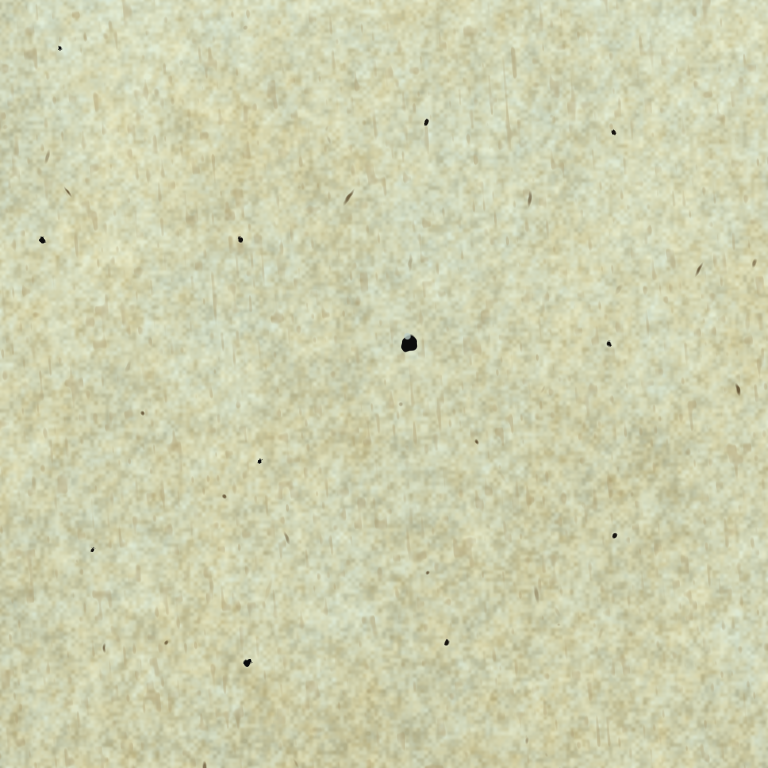
A Shadertoy shader for this texture:

```glsl
#define GRAIN_CELLS 200.0
#define GRAIN_CONTRAST 0.85
#define WARMTH 0.11
#define STREAK_STRENGTH 0.38
#define SPECK_COUNT 12
#define FLECK_COUNT 42
#define SPECK_RADIUS 0.0030
#define LARGE_SPECK_GAIN 0.0075
#define EDGE_SOFTNESS 0.0013

const vec3 SHADE = vec3(0.70, 0.69, 0.54);
const vec3 PAPER = vec3(0.815, 0.822, 0.686);
const vec3 LIGHT = vec3(0.895, 0.92, 0.81);
const vec3 TAN = vec3(0.67, 0.60, 0.43);
const vec3 BROWN = vec3(0.30, 0.22, 0.11);
const vec3 INK = vec3(0.03, 0.035, 0.045);
const vec3 GLINT = vec3(0.74, 0.81, 0.78);

vec3 hash3(vec2 p) {
    vec3 q = fract(p.xyx * vec3(0.1031, 0.1030, 0.0973));
    q += dot(q, q.yxz + 33.33);
    return fract((q.xxy + q.yzz) * q.zyx);
}

// Three independent channels of smooth value noise
vec3 noise3(vec2 p) {
    vec2 cell = floor(p);
    vec2 f = fract(p);
    f = f * f * (3.0 - 2.0 * f);
    vec3 low = mix(hash3(cell), hash3(cell + vec2(1, 0)), f.x);
    vec3 high = mix(hash3(cell + vec2(0, 1)), hash3(cell + vec2(1, 1)), f.x);
    return mix(low, high, f.y);
}

vec2 rotate(vec2 p, float angle) {
    float c = cos(angle), s = sin(angle);
    return vec2(c * p.x - s * p.y, s * p.x + c * p.y);
}

// Mottled paper: fine grain, soft clouds, and a paler upper side
vec3 paperColor(vec2 uv) {
    vec3 fine = noise3(uv * GRAIN_CELLS) - 0.5;
    vec3 medium = noise3(rotate(uv, 0.4) * GRAIN_CELLS * vec2(0.52, 0.42) + 37.0) - 0.5;
    vec3 coarse = noise3(rotate(uv, 0.9) * GRAIN_CELLS * 0.17 + 71.0) - 0.5;
    vec3 cloud = noise3(uv * vec2(7.0, 5.0) + 113.0) - 0.5;

    float tone = fine.x * 1.0 + medium.x * 1.0 + coarse.x * 0.6 + cloud.x * 0.4;
    tone = GRAIN_CONTRAST * tone + 0.4 * (uv.y - 0.5) + 0.05;
    vec3 color = tone < 0.0 ? mix(PAPER, SHADE, min(-tone, 1.0))
                            : mix(PAPER, LIGHT, min(tone, 1.0));

    float warm = fine.y * 0.4 + medium.y * 0.7 + coarse.y * 0.6 + cloud.y * 0.5;
    color += WARMTH * warm * vec3(0.25, -0.1, -0.6);

    // Faint upright fibres
    float streak = noise3(rotate(uv, -0.08) * vec2(150.0, 65.0) + 19.0).z;
    streak = smoothstep(0.74, 1.0, streak + 0.2 * coarse.z);
    return mix(color, TAN, STREAK_STRENGTH * streak);
}

// Thin brown flecks, mostly upright
vec3 addFlecks(vec3 color, vec2 uv, float soft) {
    for (int i = 0; i < FLECK_COUNT; i++) {
        vec3 place = hash3(vec2(float(i), 5.0));
        vec3 form = hash3(vec2(float(i), 23.0));
        vec2 p = rotate(uv - place.xy, 1.3 * (form.x - 0.5));
        p.x += 0.0015 * (noise3(uv * 160.0).x - 0.5);
        p.y /= 1.0 + 4.0 * form.y * form.y;
        float radius = mix(0.0012, 0.0026, form.z);
        float mask = 1.0 - smoothstep(radius - soft, radius + soft, length(p));
        float opacity = mix(0.2, 0.8, place.z * place.z);
        color = mix(color, mix(TAN, BROWN, place.z), mask * opacity);
    }
    return color;
}

// Ragged black specks, the first ones largest, with a pale rim
vec3 addSpecks(vec3 color, vec2 uv, float soft) {
    for (int i = 0; i < SPECK_COUNT; i++) {
        float n = float(i);
        vec3 form = hash3(vec2(n, 61.0));
        vec2 center = fract(vec2(0.53, 0.57) + n * vec2(0.7549, 0.5698));
        center = mix(vec2(0.03), vec2(0.97), center) + 0.05 * (form.xy - 0.5);
        float radius = SPECK_RADIUS * mix(0.75, 1.25, form.z)
                     + LARGE_SPECK_GAIN * exp(-1.1 * n);
        vec2 p = uv - center;
        vec2 q = rotate(p, 1.6 * (form.x - 0.5)) * vec2(1.15, 0.85);
        float ragged = noise3(p / radius * 1.4 + 9.0 * n).x - 0.5;
        float d = length(q) + radius * 0.7 * ragged;

        float rim = 1.0 - smoothstep(radius, radius * 1.9, length(p));
        color = mix(color, LIGHT, 0.35 * rim);
        float body = 1.0 - smoothstep(radius - soft, radius + soft, d);
        color = mix(color, mix(INK, BROWN, 0.3 * form.y), body);

        // Bright chip on the upper left of large specks
        float chip = length(p - radius * vec2(-0.3, 0.7)) - 0.4 * radius;
        float chipMask = 1.0 - smoothstep(-soft, soft, chip);
        color = mix(color, GLINT, 0.8 * chipMask * step(0.005, radius));
    }
    return color;
}

void mainImage(out vec4 fragColor, in vec2 fragCoord) {
    vec2 uv = fragCoord / iResolution.y;
    float soft = max(EDGE_SOFTNESS, 0.7 / iResolution.y);
    vec3 color = paperColor(uv);
    color = addFlecks(color, uv, soft);
    color = addSpecks(color, uv, soft);
    fragColor = vec4(clamp(color, 0.0, 1.0), 1.0);
}
```
